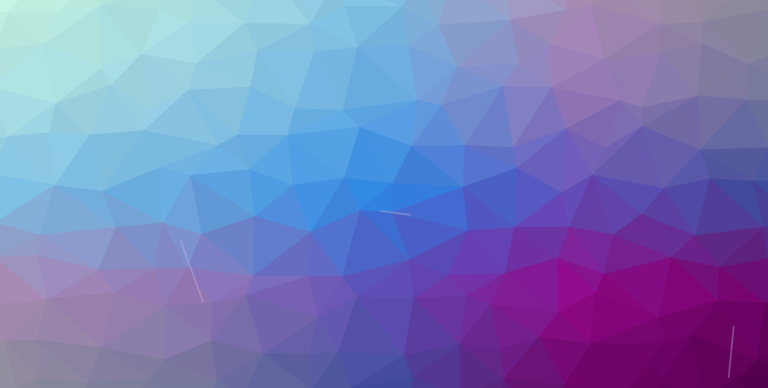
This background is drawn by a Shadertoy shader. Its source:

```glsl
// Low-poly triangle mosaic, tinted by one colour ramp run across and down the canvas.

// Ramp stops, evenly spaced
const vec3 RAMP[5] = vec3[5](
    vec3(0.77, 0.95, 0.88),   // mint
    vec3(0.58, 0.80, 0.88),   // pale blue
    vec3(0.17, 0.52, 0.89),   // azure
    vec3(0.57, 0.03, 0.53),   // magenta
    vec3(0.31, 0.00, 0.29));  // plum
const float BLEND_GAMMA = 1.25;        // lightness of the ramp blend
const vec2 CELL = vec2(0.130, 0.107);  // mesh spacing, in canvas heights
const float JITTER = 0.64;             // vertex scatter, in cells
const float TONE_NOISE = 0.022;        // brightness change per facet
const vec3 SEAM_COLOR = vec3(0.78, 0.72, 0.86);
const float SEAM_WIDTH = 0.0016;
const float SEAM_ALPHA = 0.40;

vec2 hash22(vec2 p) {
    vec3 q = fract(p.xyx * vec3(0.1031, 0.1030, 0.0973));
    q += dot(q, q.yzx + 33.33);
    return fract((q.xx + q.yz) * q.zy);
}

vec3 ramp(float t) {
    float s = clamp(t, 0.0, 1.0) * 4.0;
    int i = min(int(s), 3);
    return mix(RAMP[i], RAMP[i + 1], s - float(i));
}

// Equal blend of the ramp read left to right and top to bottom
vec3 fieldColor(vec2 p, float aspect) {
    vec3 across = pow(ramp(p.x / aspect), vec3(BLEND_GAMMA));
    vec3 down = pow(ramp(1.0 - p.y), vec3(BLEND_GAMMA));
    return pow(0.5 * (across + down), vec3(1.0 / BLEND_GAMMA));
}

vec2 meshVertex(vec2 id) {
    return (id + JITTER * (hash22(id + 40.0) - 0.5)) * CELL;
}

// Signed distance to the line a-b, positive on its left
float edgeSide(vec2 p, vec2 a, vec2 b) {
    vec2 e = b - a, q = p - a;
    return (e.x * q.y - e.y * q.x) / length(e);
}

// Facet colour in rgb, weighted by its smooth coverage in a
vec4 facet(vec2 p, vec2 a, vec2 b, vec2 c, float px, float aspect) {
    float d = min(edgeSide(p, a, b), min(edgeSide(p, b, c), edgeSide(p, c, a)));
    float cover = clamp(d / px + 0.5, 0.0, 1.0);
    if (cover <= 0.0) return vec4(0.0);
    vec2 center = (a + b + c) / 3.0;
    float tone = 1.0 + TONE_NOISE * (2.0 * hash22(center * 97.0 + 50.0).x - 1.0);
    return vec4(fieldColor(center, aspect) * tone, 1.0) * cover;
}

float seam(vec2 p, vec2 a, vec2 b, float px) {
    vec2 e = b - a, q = p - a;
    float d = length(q - e * clamp(dot(q, e) / dot(e, e), 0.0, 1.0));
    return 1.0 - smoothstep(0.0, SEAM_WIDTH + px, d);
}

void mainImage(out vec4 fragColor, in vec2 fragCoord) {
    float px = 1.0 / iResolution.y;
    float aspect = iResolution.x * px;
    vec2 p = fragCoord * px;
    vec2 home = floor(p / CELL);

    // Split each nearby cell along its shorter diagonal
    vec4 sum = vec4(0.0);
    for (int j = -1; j <= 1; j++) {
        for (int i = -1; i <= 1; i++) {
            vec2 id = home + vec2(i, j);
            vec2 a = meshVertex(id);
            vec2 b = meshVertex(id + vec2(1.0, 0.0));
            vec2 c = meshVertex(id + vec2(1.0, 1.0));
            vec2 d = meshVertex(id + vec2(0.0, 1.0));
            if (distance(a, c) < distance(b, d)) {
                sum += facet(p, a, b, c, px, aspect) + facet(p, a, c, d, px, aspect);
            } else {
                sum += facet(p, a, b, d, px, aspect) + facet(p, b, c, d, px, aspect);
            }
        }
    }
    vec3 color = sum.a > 0.001 ? sum.rgb / sum.a : fieldColor(p, aspect);

    // Faint bright seams
    float line = seam(p, vec2(0.466, 0.378), vec2(0.523, 0.223), px);
    line = max(line, seam(p, vec2(0.982, 0.456), vec2(1.057, 0.446), px));
    line = max(line, seam(p, vec2(1.891, 0.158), vec2(1.878, 0.028), px));
    color = mix(color, SEAM_COLOR, line * SEAM_ALPHA);

    fragColor = vec4(color, 1.0);
}
```
